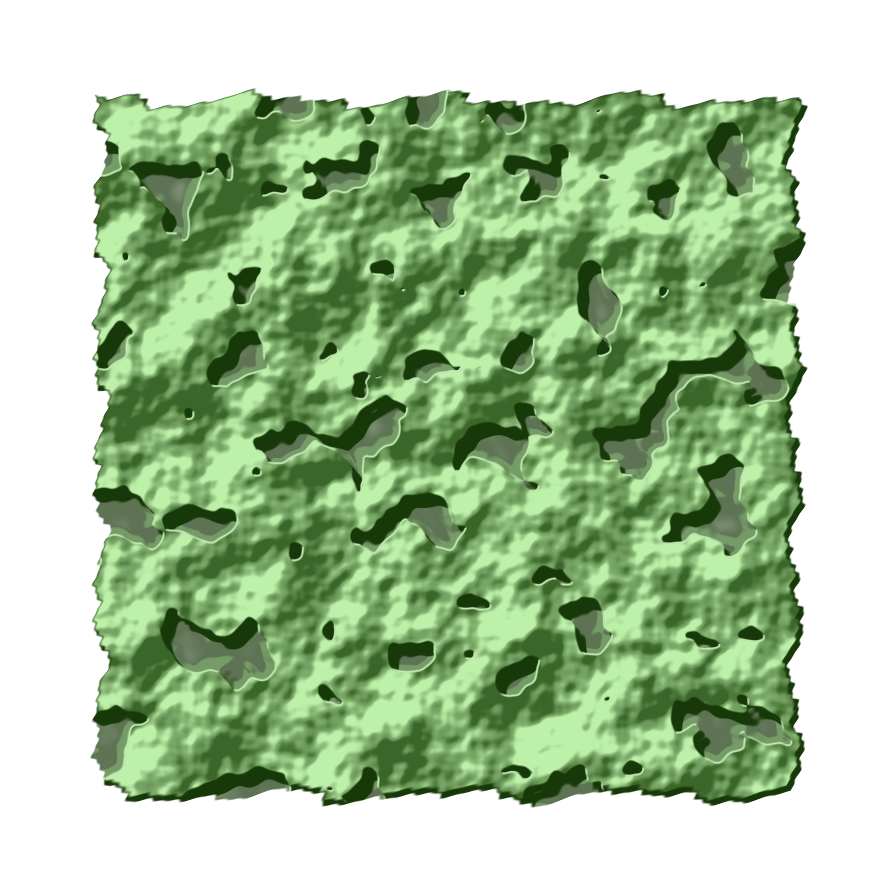
Write a WebGL 1 fragment shader that draws this texture.

```glsl
precision highp float;
// A ragged square sheet of bumpy green relief on white, eaten through by pits.
// Wrapping gradient noise gives the bumps and pits, layered sines the torn edge;
// light from the upper left shades bumps, pit walls and rims.
uniform vec2 u_resolution;

const float TAU = 6.28318;
const float SHEET_HALF = 0.389;    // half the side of the sheet
const float TEAR = 0.006;          // depth of the largest edge wave
const float BUMP_CELLS = 9.0;      // whole numbers, so the noise wraps
const float PIT_CELLS = 13.0;
const float PIT_LEVEL = 0.235;     // higher means fewer pits
const float PIT_SHADOW = 0.019;
const float EDGE_SHADOW = 0.007;
const float RIM_WIDTH = 0.0022;
const float SOFT = 0.0014;         // half width of smoothed edges
const float CONTRAST = 0.034;
const vec2 LIGHT = vec2(-0.64, 0.77);

const vec3 PAPER = vec3(1.0);
const vec3 SHADOW = vec3(0.09, 0.22, 0.03);
const vec3 LEAF_DARK = vec3(0.23, 0.40, 0.16);
const vec3 LEAF_MID = vec3(0.46, 0.64, 0.39);
const vec3 LEAF_PALE = vec3(0.74, 0.94, 0.66);
const vec3 FLOOR_DEEP = vec3(0.37, 0.45, 0.33);
const vec3 FLOOR_GLOW = vec3(0.52, 0.59, 0.48);
const vec3 WALL_LIT = vec3(0.46, 0.61, 0.40);
const vec3 RIM = vec3(0.76, 0.91, 0.70);

// Random unit vector of a lattice point, wrapped after a whole period.
vec2 latticeSlope(vec2 cell, float period, float seed) {
  cell = mod(cell, period);
  float turn = fract(sin(dot(cell, vec2(127.1, 311.7)) + seed * 17.3) * 43758.5);
  return vec2(cos(TAU * turn), sin(TAU * turn));
}

float gradientNoise(vec2 p, float period, float seed) {
  vec2 cell = floor(p), f = fract(p);
  vec2 w = f * f * f * (f * (f * 6.0 - 15.0) + 10.0);
  vec2 e = vec2(1.0, 0.0);
  float a = dot(latticeSlope(cell, period, seed), f);
  float b = dot(latticeSlope(cell + e.xy, period, seed), f - e.xy);
  float c = dot(latticeSlope(cell + e.yx, period, seed), f - e.yx);
  float d = dot(latticeSlope(cell + e.xx, period, seed), f - e.xx);
  return mix(mix(a, b, w.x), mix(c, d, w.x), w.y);
}

float bumpHeight(vec2 p) {
  float sum = 0.0, amp = 1.0, cells = BUMP_CELLS;
  for (int i = 0; i < 4; i++) {
    sum += amp * gradientNoise(p * cells, cells, float(i) + 1.0);
    amp *= 0.46;
    cells *= 2.0;
  }
  return sum;
}

// Positive inside a pit.
float pitField(vec2 p) {
  float sum = -PIT_LEVEL, amp = 1.0, cells = PIT_CELLS;
  for (int i = 0; i < 3; i++) {
    sum += amp * gradientNoise(p * cells, cells, float(i) + 7.0);
    amp *= 0.42;
    cells *= 2.0;
  }
  return sum;
}

// Distance inwards from the torn edge of the sheet.
float sheetDepth(vec2 p) {
  vec2 fromCentre = abs(p - 0.5);
  float depth = SHEET_HALF - max(fromCentre.x, fromCentre.y);
  vec2 waves = vec2(5.0, -7.0);
  float amp = TEAR;
  for (int i = 0; i < 5; i++) {
    depth += amp * sin(TAU * dot(waves, p) + float(i) * 2.3);
    waves = floor(waves * 1.9);
    amp *= 0.62;
  }
  return depth;
}

void main() {
  vec2 p = gl_FragCoord.xy / u_resolution;

  // Relief: slope towards the light, plus a little height.
  vec2 stride = LIGHT * 0.002;
  float slope = (bumpHeight(p - stride) - bumpHeight(p + stride)) / 0.004;
  float tone = clamp(0.52 + CONTRAST * slope + 0.16 * bumpHeight(p), 0.0, 1.0);
  vec3 colour = mix(LEAF_DARK, LEAF_MID, smoothstep(0.0, 0.5, tone));
  colour = mix(colour, LEAF_PALE, smoothstep(0.45, 0.95, tone));

  // Shadow along the lower right edge and a thin outline all round.
  float depth = sheetDepth(p);
  float away = sheetDepth(p - LIGHT * EDGE_SHADOW);
  colour = mix(SHADOW, colour, smoothstep(-SOFT, SOFT * 2.0, away));
  colour = mix(colour, SHADOW, 0.6 * (1.0 - smoothstep(0.0, 0.004, depth)));

  // Pits: approximate distance to the wall and its facing.
  float pit = pitField(p);
  vec2 e = vec2(0.0015, 0.0);
  vec2 inward = vec2(pitField(p + e.xy) - pitField(p - e.xy),
                     pitField(p + e.yx) - pitField(p - e.yx)) / (2.0 * e.x);
  float steepness = max(length(inward), 2.0);
  float wallDistance = pit / steepness;
  float facing = dot(inward / steepness, LIGHT);
  vec3 pitColour = mix(FLOOR_DEEP, FLOOR_GLOW, smoothstep(0.25, 0.6, pit));
  float wall = 1.0 - smoothstep(0.008, 0.013, wallDistance);
  pitColour = mix(pitColour, WALL_LIT, wall * smoothstep(-0.1, 0.5, facing));

  // Cast shadow below the upper left walls.
  float cover = min(pitField(p + LIGHT * PIT_SHADOW), pitField(p + LIGHT * PIT_SHADOW * 0.5));
  pitColour = mix(SHADOW, pitColour, smoothstep(-0.02, 0.03, cover));
  colour = mix(colour, pitColour, smoothstep(-SOFT, SOFT, wallDistance));
  float rim = 1.0 - smoothstep(0.0, RIM_WIDTH, abs(wallDistance));
  colour = mix(colour, RIM, rim * smoothstep(0.1, 0.6, facing));

  gl_FragColor = vec4(mix(PAPER, colour, smoothstep(-SOFT, SOFT, depth)), 1.0);
}
```
